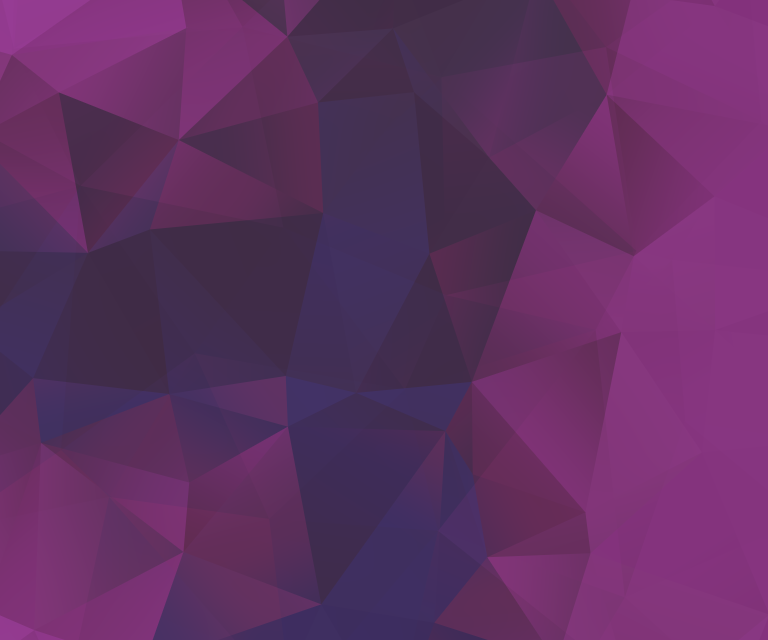
Give the GLSL for this background, as a Shadertoy shader.

```glsl
#define ROWS 5.6
#define JITTER 0.84
#define TONE_NOISE 0.46
#define GRADIENT 1.5
#define CREASE 0.2
#define PLUM vec3(0.262, 0.182, 0.285)
#define INDIGO vec3(0.245, 0.182, 0.385)
#define WINE vec3(0.385, 0.180, 0.335)
#define MAGENTA vec3(0.500, 0.200, 0.465)
#define ORCHID vec3(0.580, 0.225, 0.570)

// Integer hash giving three values in 0..1
vec3 hash3(ivec3 key) {
    uvec3 v = uvec3(key) * 1664525u + 1013904223u;
    for (int i = 0; i < 2; i++) {
        v.x += v.y * v.z;
        v.y += v.z * v.x;
        v.z += v.x * v.y;
        v ^= v >> 16u;
    }
    return vec3(v & 0xffffu) / 65535.0;
}

float cross2(vec2 a, vec2 b) {
    return a.x * b.y - a.y * b.x;
}

// Signed distance to an edge, positive on its left
float edgeDistance(vec2 p, vec2 a, vec2 b) {
    return cross2(b - a, p - a) / length(b - a);
}

float triangleDistance(vec2 p, vec2 a, vec2 b, vec2 c) {
    return min(edgeDistance(p, a, b), min(edgeDistance(p, b, c), edgeDistance(p, c, a)));
}

vec2 meshVertex(ivec2 cell, int seed) {
    return vec2(cell) + 0.5 + JITTER * (hash3(ivec3(cell, seed)).xy - 0.5);
}

// Brightness grows away from a leaning dark column and its left arm
float broadTone(vec2 p) {
    float column = p.x - mix(0.57, 0.65, p.y);
    float arm = length(vec2(max(column, 0.0), p.y - 0.5));
    return min(abs(column), arm) / 0.42;
}

// Flat facet tone with a soft linear gradient across it
vec3 facetColor(vec2 p, vec2 center, vec3 rnd) {
    float angle = 6.2832 * rnd.z;
    float slope = GRADIENT * dot(p - center, vec2(cos(angle), sin(angle)));
    float tone = broadTone(center) + TONE_NOISE * (rnd.x - 0.5) + slope;
    float blue = smoothstep(0.2, 0.95, 1.0 - center.y + 0.7 * (rnd.y - 0.45) + slope);
    float glow = smoothstep(0.85, 1.3, tone) * mix(1.0, 0.35, clamp(center.x, 0.0, 1.0));

    vec3 color = mix(PLUM, INDIGO, blue);
    color = mix(color, WINE + vec3(0.0, 0.01, 0.07) * (rnd.y - 0.3), smoothstep(0.3, 0.56, tone));
    color = mix(color, MAGENTA, smoothstep(0.55, 0.9, tone));
    color = mix(color, ORCHID, glow);
    return color + 0.03 * (rnd.y - 0.5);
}

// Jittered grid, each quad split along its shorter valid diagonal
vec3 facetMesh(vec2 p, float rows, int seed) {
    vec2 q = p * rows;
    float pixel = rows / iResolution.y;
    ivec2 home = ivec2(floor(q - 0.5));
    vec4 sum = vec4(0.0);
    for (int y = -1; y <= 1; y++)
    for (int x = -1; x <= 1; x++) {
        ivec2 cell = home + ivec2(x, y);
        vec2 a = meshVertex(cell, seed);
        vec2 b = meshVertex(cell + ivec2(1, 0), seed);
        vec2 c = meshVertex(cell + ivec2(1, 1), seed);
        vec2 d = meshVertex(cell + ivec2(0, 1), seed);

        bool validAC = min(cross2(b - a, c - a), cross2(c - a, d - a)) > 0.0;
        bool validBD = min(cross2(b - a, d - a), cross2(c - b, d - b)) > 0.0;
        if (!validAC || (validBD && distance(b, d) < distance(a, c))) {
            vec2 first = a;
            a = b; b = c; c = d; d = first;
        }

        // Accumulate both halves by their pixel coverage
        for (int k = 0; k < 2; k++) {
            vec2 v1 = k == 0 ? b : c;
            vec2 v2 = k == 0 ? c : d;
            float cover = clamp(0.5 + triangleDistance(q, a, v1, v2) / pixel, 0.0, 1.0);
            if (cover > 0.0) {
                vec3 rnd = hash3(ivec3(cell.x * 2 + k, cell.y, seed + 1));
                vec2 center = (a + v1 + v2) / (3.0 * rows);
                sum += cover * vec4(facetColor(p, center, rnd), 1.0);
            }
        }
    }
    return sum.rgb / max(sum.a, 0.0001);
}

void mainImage(out vec4 fragColor, in vec2 fragCoord) {
    vec2 p = fragCoord / iResolution.y;
    // A second, coarser mesh leaves faint creases inside the facets
    vec3 facets = facetMesh(p, ROWS, 11);
    vec3 creases = facetMesh(p, ROWS * 0.7, 37);
    fragColor = vec4(mix(facets, creases, CREASE), 1.0);
}
```
